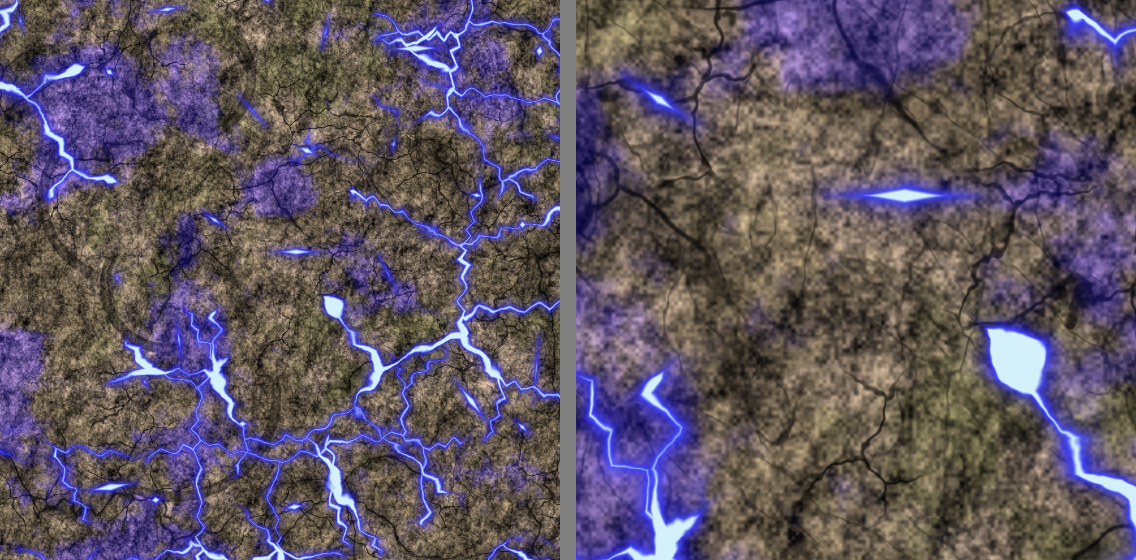
Left, the full canvas; right, a detail of the centre.
A WebGL 2 fragment shader for this texture:

```glsl
#version 300 es
precision highp float;
// Weathered brown rock split by dark cracks, stained violet in patches and
// crossed by glowing blue veins. Rock is layered value noise; cracks and veins
// are warped Voronoi borders; slivers and seams are scattered by hashing.

uniform vec2 u_resolution;
out vec4 fragColor;

vec2 hash2(vec2 p) {
    vec3 a = fract(p.xyx * vec3(0.1031, 0.1030, 0.0973));
    a += dot(a, a.yzx + 33.33);
    return fract((a.xx + a.yz) * a.zy);
}

float noise(vec2 p) {
    vec2 i = floor(p), f = fract(p);
    f = f * f * (3.0 - 2.0 * f);
    float low = mix(hash2(i).x, hash2(i + vec2(1, 0)).x, f.x);
    float high = mix(hash2(i + vec2(0, 1)).x, hash2(i + vec2(1, 1)).x, f.x);
    return mix(low, high, f.y);
}

float fbm(vec2 p) {
    float sum = 0.0, gain = 0.5;
    for (int i = 0; i < 5; i++) {
        sum += gain * noise(p);
        p = mat2(1.6, 1.2, -1.2, 1.6) * p + 17.3;
        gain *= 0.5;
    }
    return sum / 0.97;
}

vec2 warp(vec2 p, float frequency, float amount) {
    vec2 q = p * frequency;
    return p + amount * (vec2(fbm(q + 3.1), fbm(q + 41.7)) - 0.5);
}

// Distance to the nearest Voronoi border, in canvas units.
float borderDistance(vec2 p, float scale) {
    p *= scale;
    vec2 cell = floor(p), f = fract(p), nearest = vec2(0), home = vec2(0);
    float best = 9.0;
    for (int y = -1; y <= 1; y++)
    for (int x = -1; x <= 1; x++) {
        vec2 o = vec2(x, y), r = o + hash2(cell + o) - f;
        if (dot(r, r) < best) { best = dot(r, r); nearest = r; home = o; }
    }
    float d = 9.0;
    for (int y = -2; y <= 2; y++)
    for (int x = -2; x <= 2; x++) {
        vec2 o = home + vec2(x, y), r = o + hash2(cell + o) - f, gap = r - nearest;
        if (dot(gap, gap) > 1e-5) d = min(d, dot(0.5 * (nearest + r), normalize(gap)));
    }
    return d / scale;
}

// Signed distance to scattered tapered slivers, mostly slanting down right.
float slivers(vec2 p, float scale) {
    float d = 1.0;
    vec2 cell = floor(p * scale);
    for (int y = -1; y <= 1; y++)
    for (int x = -1; x <= 1; x++) {
        vec2 id = cell + vec2(x, y), pick = hash2(id + 71.0);
        if (pick.x > 0.36) continue;
        float angle = -0.9 + 2.2 * (pick.y - 0.5);
        vec2 r = p - (id + hash2(id + 13.0)) / scale, axis = vec2(cos(angle), sin(angle));
        float size = mix(0.010, 0.060, pow(hash2(id + 29.0).x, 2.0));
        float along = dot(r, axis), across = abs(dot(r, vec2(-axis.y, axis.x)));
        float taper = 1.0 - min(abs(along) / size, 1.0);
        float width = mix(-0.004, 0.0055 * hash2(id + 37.0).y, taper);
        d = min(d, length(vec2(max(abs(along) - size, 0.0), across)) - width);
    }
    return d;
}

// Shade of a few dark curved seams.
float seams(vec2 p, float blur) {
    float shade = 0.0;
    for (int i = 0; i < 4; i++) {
        vec2 rnd = hash2(vec2(i, 5)), r = p - hash2(vec2(i, 19));
        float radius = mix(0.10, 0.19, rnd.x), turn = 6.283 * rnd.y;
        float band = abs(length(r) - radius) - 0.009;
        float arc = dot(r, vec2(cos(turn), sin(turn))) / max(length(r), 0.001);
        float fill = 1.0 - smoothstep(-blur, blur, band);
        shade = max(shade, fill * smoothstep(0.15, 0.7, arc) * (0.5 + 25.0 * band));
    }
    return shade;
}

// Dark creases along the middle level of a noise field.
float crease(vec2 q, float width) {
    return 1.0 - smoothstep(0.0, width, abs(fbm(q) - 0.5));
}

vec3 rockColour(vec2 p) {
    vec3 tone = mix(vec3(0.405, 0.355, 0.28), vec3(0.37, 0.35, 0.245), smoothstep(0.5, 0.75, fbm(p * 5.0 + 8.0)));
    tone = mix(tone, vec3(0.47, 0.41, 0.35), smoothstep(0.48, 0.68, fbm(p * 16.0 + 51.0)));
    vec2 q = warp(p, 8.0, 0.09) * vec2(34.0, 25.0);
    float relief = fbm(q + vec2(-0.16, 0.16)) - fbm(q);
    float grain = noise(p * 430.0) + 0.8 * noise(p * 210.0 + 9.0) - 0.9;
    float light = 1.02 + 0.5 * (fbm(p * 9.0) - 0.5) + 0.8 * (fbm(p * 45.0 + 7.0) - 0.5) + 2.4 * relief + 0.68 * grain;
    return tone * max(light, 0.12);
}

// Brightness left after broad cracks, fine cracks and creases.
float crackShade(vec2 p) {
    float broad = borderDistance(warp(p, 6.0, 0.2) + 3.7, 5.0);
    float depth = smoothstep(0.30, 0.65, noise(p * 6.0 + 20.0));
    float shade = 1.0 - depth * (0.38 * exp(-broad / 0.014) + 0.4 * (1.0 - smoothstep(0.0006, 0.003, broad)));
    float fine = borderDistance(warp(p, 18.0, 0.07) + 9.2, 15.0);
    float patchy = smoothstep(0.52, 0.75, noise(p * 10.0 + 63.0));
    shade *= 1.0 - 0.65 * patchy * (1.0 - smoothstep(0.0004, 0.0025, fine));
    vec2 slanted = mat2(0.8, 0.6, -0.6, 0.8) * p;
    shade *= 1.0 - 0.34 * crease(p * vec2(22.0, 11.0) + 33.0, 0.03);
    return shade * (1.0 - 0.3 * crease(slanted * vec2(14.0, 30.0) + 77.0, 0.035));
}

// Signed distance to a branching vein network, thinning where it fades.
float veins(vec2 p, float scale, float swelling, float cutoff) {
    vec2 kinks = abs(fract(p.yx * vec2(23.0, 19.0) + 2.0 * noise(p * 9.0 + scale)) - 0.5) - 0.25;
    float d = borderDistance(warp(p, 17.0, 0.03) + 0.024 * kinks + 1.4, scale);
    float alive = smoothstep(cutoff, cutoff + 0.14, noise(p * 5.0 + 87.0 + scale));
    float swell = pow(noise(p * 15.0 + 5.0), 2.5);
    return d - mix(-0.02, 0.0002 + swelling * swell, alive);
}

void main() {
    vec2 p = gl_FragCoord.xy / u_resolution.y;
    float pixel = 1.0 / u_resolution.y;

    vec3 colour = rockColour(p) * crackShade(p) * (1.0 - seams(p, pixel));

    // Violet stains with ragged edges
    float stain = fbm(p * 6.0 + 12.0) + 0.3 * (fbm(p * 45.0) - 0.5);
    stain = 0.8 * smoothstep(0.54, 0.72, stain);
    colour = mix(colour, colour * vec3(0.88, 0.82, 1.2) + vec3(0.02, 0.01, 0.29), stain);

    // Blue halo, bright rim and white core
    float network = min(veins(p, 4.4, 0.0105, 0.40), veins(p, 6.3, 0.004, 0.58));
    float d = min(network, slivers(p, 9.0));
    float outside = max(d, 0.0);
    float fray = 0.75 + 0.5 * noise(p * 90.0);
    colour = mix(colour, vec3(0.17, 0.14, 0.90), min(0.9 * fray, 1.0) * exp(-outside / 0.0055));
    colour = mix(colour, vec3(0.30, 0.36, 1.0), 0.8 * exp(-outside / 0.0014));
    colour = mix(colour, vec3(0.83, 0.94, 0.98), 1.0 - smoothstep(-0.001 - pixel, pixel, d));
    fragColor = vec4(colour, 1.0);
}
```
